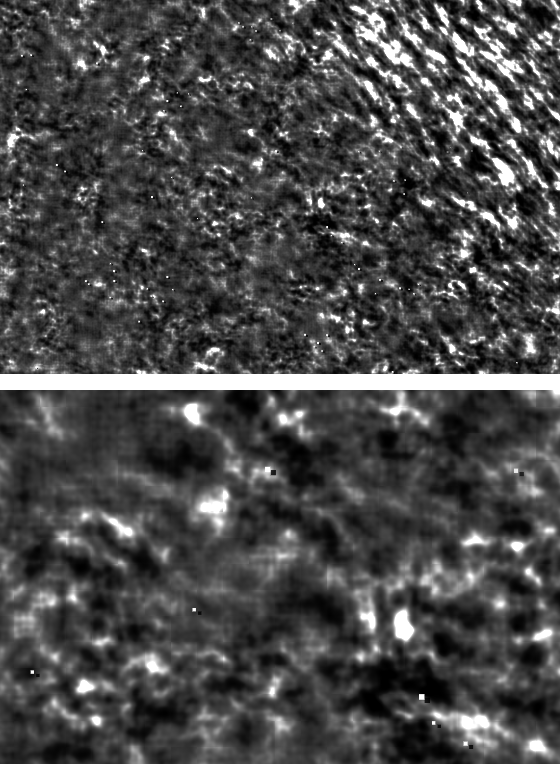
Top: the whole. Bottom: its middle third, enlarged.
Reproduce this texture procedurally as a Shadertoy shader.

```glsl
// Grainy grey relief: soft mottling at left, bright slanted streaks towards the upper right.

const vec2 STREAK_DIR = vec2(0.66, -0.75);   // streaks fall to the right
const vec2 SLOPE_DIR = vec2(0.674, 0.739);   // towards the rough corner

float hash(vec2 cell, float seed) {
    vec3 q = fract(vec3(cell.xyx + seed * 17.3) * vec3(0.1031, 0.1030, 0.0973));
    q += dot(q, q.yzx + 33.33);
    return fract((q.x + q.y) * q.z);
}

float cornerSlope(vec2 cell, vec2 offset, float seed) {
    float angle = 6.2832 * hash(cell, seed);
    return dot(vec2(cos(angle), sin(angle)), offset);
}

// Gradient noise scaled to roughly unit deviation
float noise(vec2 p, float seed) {
    vec2 cell = floor(p);
    vec2 f = p - cell;
    vec2 w = f * f * f * (f * (f * 6.0 - 15.0) + 10.0);
    vec2 e = vec2(1.0, 0.0);
    float low = mix(cornerSlope(cell, f, seed),
                    cornerSlope(cell + e, f - e, seed), w.x);
    float high = mix(cornerSlope(cell + e.yx, f - e.yx, seed),
                     cornerSlope(cell + 1.0, f - 1.0, seed), w.x);
    return mix(low, high, w.y) / 0.21;
}

// Coordinates along and across a direction
vec2 align(vec2 p, vec2 dir) {
    return vec2(dot(p, dir), dot(p, vec2(-dir.y, dir.x)));
}

// Small blobs on turned lattices; detail comes and goes
float mottle(vec2 p, float detail) {
    return 0.42 * noise(align(p, vec2(0.80, 0.60)) * 14.0, 15.0)
         + 0.64 * noise(align(p, vec2(0.96, -0.28)) * vec2(25.0, 32.0), 1.0)
         + 0.58 * detail * noise(align(p, vec2(0.91, -0.41)) * vec2(46.0, 60.0), 2.0)
         + 0.30 * detail * noise(align(p, vec2(0.60, 0.80)) * 95.0, 3.0);
}

// Thin ridges stretched along a direction
float streaks(vec2 p, vec2 dir) {
    vec2 q = align(p, dir);
    return 0.32 * noise(q * vec2(8.0, 15.0), 16.0)
         + 0.68 * noise(q * vec2(11.0, 34.0), 4.0)
         + 0.56 * noise(q * vec2(22.0, 56.0), 5.0)
         + 0.30 * noise(q * vec2(60.0, 100.0), 6.0);
}

// Faint upright and level threads whose strength steps from block to block
float weave(vec2 p) {
    vec2 block = floor(p * 43.0);
    float upright = noise(p * vec2(165.0, 22.0), 7.0) * hash(block, 17.0);
    float level = noise(p * vec2(22.0, 165.0), 8.0) * hash(block, 18.0);
    return upright + level + 0.9 * (hash(block, 19.0) - 0.5);
}

// Sparse square pinpoints gathered in loose clusters
float specks(vec2 p, float scale, float seed, float pixel) {
    vec2 cell = floor(p * scale);
    vec2 jitter = vec2(hash(cell, seed), hash(cell, seed + 1.0));
    vec2 centre = (cell + 0.25 + 0.5 * jitter) / scale;
    float cluster = smoothstep(0.6, 2.2, noise(centre * 6.0, seed + 2.0));
    float present = step(hash(cell, seed + 3.0), 0.001 + 0.06 * cluster);
    float radius = mix(0.0014, 0.0027, hash(cell, seed + 4.0));
    vec2 d = abs(p - centre);
    return present * (1.0 - smoothstep(radius - 0.5 * pixel, radius + 0.5 * pixel,
                                       max(d.x, d.y)));
}

void mainImage(out vec4 fragColor, in vec2 fragCoord) {
    float pixel = 1.0 / iResolution.y;
    vec2 p = fragCoord * pixel;

    // Bend the field slightly so that no grid shows
    vec2 bent = p + 0.0028 * vec2(noise(p * 8.0, 9.0), noise(p * 8.0, 10.0));

    // Roughness and brightness by region
    float corner = smoothstep(0.96, 1.40, dot(p, SLOPE_DIR));
    float rightSide = smoothstep(0.2, 1.3, p.x);
    float patches = noise(align(p, vec2(0.8, 0.6)) * 4.5, 11.0);
    float gain = 0.66 + 0.26 * rightSide + 0.36 * corner
               + 0.08 * noise(p * 6.0, 12.0);
    float detail = clamp(0.95 + 0.35 * noise(p * 11.0, 14.0), 0.3, 1.6);

    // Relief: mottling that gives way to streaks
    float streakShare = 0.90 * corner + 0.25 * rightSide * (1.0 - corner);
    float relief = mottle(bent, detail) * sqrt(1.0 - streakShare)
                 + streaks(bent, STREAK_DIR) * sqrt(streakShare);
    float level = gain * relief + 0.17 * patches
                + 0.50 * corner - 0.16 * rightSide
                + 0.13 * weave(p) + 0.07 * noise(p * 165.0, 13.0);

    // Skewed tone curve: deep greys with a bright tail
    float stretched = level * (0.82 + 0.16 * min(abs(level), 2.5));
    float tone = exp(-1.44 + 0.62 * stretched);
    tone = max(tone - 0.03 * smoothstep(-0.5, -1.6, level), 0.0);

    // Pinpoints with a dark neighbour, mostly left of the streaks
    float calm = 1.0 - 0.85 * corner;
    vec2 shadowShift = vec2(0.005, -0.003);
    tone *= 1.0 - 0.8 * calm * specks(p - shadowShift, 90.0, 20.0, pixel);
    tone = mix(tone, 1.0, calm * specks(p, 90.0, 20.0, pixel));

    fragColor = vec4(vec3(clamp(tone, 0.0, 1.0)), 1.0);
}
```
